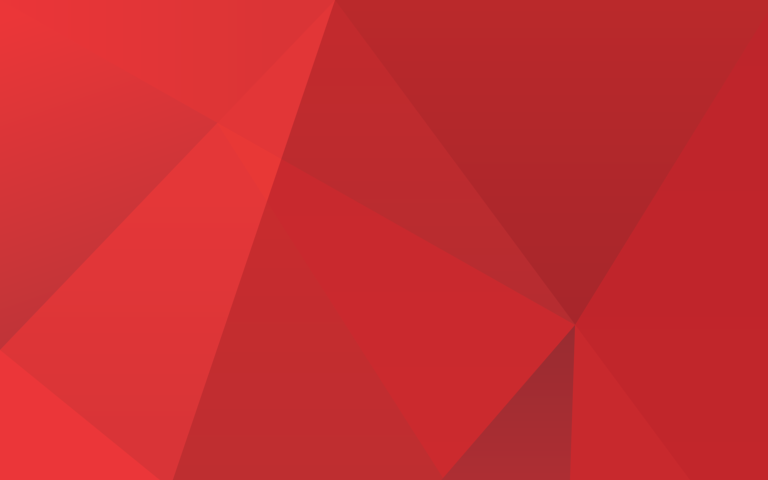
A Shadertoy shader for this background:

```glsl
// Low-poly red backdrop: a few long straight creases cut the canvas into
// facets. Each facet is a soft two-colour gradient, layered from back to
// front with antialiased half-planes.

// Coverage of the half-plane to the left of the ray from a to b.
float leftOf(vec2 p, vec2 a, vec2 b) {
    vec2 along = normalize(b - a), q = p - a;
    float dist = along.x * q.y - along.y * q.x;
    float soft = 0.8 / iResolution.y;
    return smoothstep(-soft, soft, dist);
}

// Linear blend between two colours, clamped to its ends.
vec3 ramp(vec3 from, vec3 to, float t) {
    return mix(from, to, clamp(t, 0.0, 1.0));
}

void mainImage(out vec4 fragColor, in vec2 fragCoord) {
    // Canvas units: 1.6 wide, 1 high.
    vec2 p = fragCoord / iResolution.xy * vec2(1.6, 1.0);

    // Crease junctions.
    vec2 apex = vec2(0.698, 1.0), knot = vec2(0.452, 0.744);
    vec2 hub = vec2(1.198, 0.323), corner = vec2(0.0, 1.0);
    vec2 leftEnd = vec2(0.0, 0.271), foot = vec2(0.360, 0.0);
    vec2 tip = vec2(0.923, 0.004);

    // Creases shared by both halves.
    float aboveLong = leftOf(p, corner, hub);
    float rightOfFan = leftOf(p, knot, tip);

    // Bright left half: body, wedge, small triangle.
    vec3 bright = ramp(vec3(0.85, 0.205, 0.215), vec3(0.895, 0.215, 0.22), (p.y - 0.1) / 0.5);
    bright = mix(bright, vec3(0.91, 0.22, 0.21), rightOfFan);
    bright = mix(bright, vec3(0.885, 0.21, 0.215), aboveLong);

    // Upper-left facets, fading away from the canvas corner.
    vec3 fading = ramp(vec3(0.75, 0.205, 0.22), vec3(0.92, 0.212, 0.22),
                       (p.y - 0.35 * p.x - 0.27) / 0.68);
    vec3 ceiling = ramp(vec3(0.92, 0.21, 0.22), vec3(0.855, 0.205, 0.21), p.x / 0.6);
    bright = mix(bright, mix(fading, ceiling, aboveLong), leftOf(p, leftEnd, apex));
    bright = mix(bright, vec3(0.92, 0.212, 0.222), leftOf(p, vec2(0.333, 0.0), leftEnd));

    // Deep right half: lower shard, fan blade, middle triangle.
    vec3 deep = ramp(vec3(0.745, 0.18, 0.19), vec3(0.785, 0.17, 0.18), p.y / 0.6);
    vec3 blade = ramp(vec3(0.80, 0.165, 0.18), vec3(0.785, 0.16, 0.18), p.y / 0.6);
    deep = mix(deep, blade, rightOfFan);
    vec3 middle = ramp(vec3(0.71, 0.175, 0.19), vec3(0.76, 0.165, 0.175), (p.y - 0.32) / 0.6);
    deep = mix(deep, middle, aboveLong);

    // Facets hanging below the hub.
    vec3 shade = ramp(vec3(0.68, 0.18, 0.20), vec3(0.60, 0.17, 0.19), p.y / 0.32);
    deep = mix(deep, shade, leftOf(p, hub, tip));
    deep = mix(deep, vec3(0.785, 0.16, 0.175), leftOf(p, hub, vec2(1.1875, 0.0)));

    // Dark top and plain right side, beyond the crease through the hub.
    vec3 top = ramp(vec3(0.655, 0.15, 0.17), vec3(0.73, 0.16, 0.17), (p.y - 0.33) / 0.67);
    vec3 side = ramp(vec3(0.76, 0.148, 0.17), vec3(0.745, 0.145, 0.17), p.y);
    vec3 far = mix(side, top, leftOf(p, hub, vec2(1.6, 0.975)));
    deep = mix(deep, far, leftOf(p, apex, vec2(1.4375, 0.0)));

    fragColor = vec4(mix(bright, deep, leftOf(p, foot, apex) < 0.0 ? 0.0 : leftOf(p, apex, foot)), 1.0);
}
```
